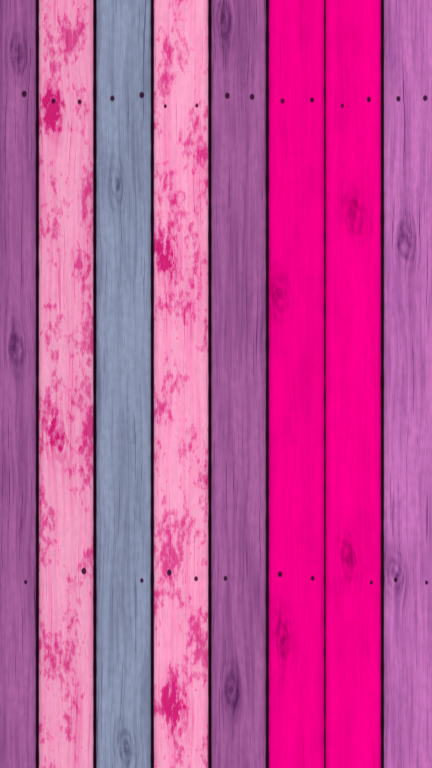
A Shadertoy shader for this texture:

```glsl
// Weathered vertical planks in purple, pink, slate and magenta, with knots, nails and dark seams.

const float PITCH = 0.1331;       // plank width, in canvas widths
const float FIRST_SEAM = 0.0865;
const int PLANKS = 8;

struct Wood { vec3 base; vec3 stain; float grain; float mottle; float knot; };

const Wood PURPLE  = Wood(vec3(0.73, 0.42, 0.68), vec3(0.34, 0.14, 0.35), 0.62, 0.08, 0.42);
const Wood PINK    = Wood(vec3(0.98, 0.65, 0.79), vec3(0.80, 0.13, 0.45), 0.38, 0.65, 0.60);
const Wood SLATE   = Wood(vec3(0.57, 0.61, 0.72), vec3(0.27, 0.28, 0.38), 0.58, 0.05, 0.50);
const Wood MAGENTA = Wood(vec3(1.00, 0.00, 0.56), vec3(0.56, 0.00, 0.32), 0.25, 0.12, 0.42);
const vec3 SEAM = vec3(0.11, 0.02, 0.09);
const vec3 NAIL = vec3(0.17, 0.05, 0.15);

// Per plank: paint, brightness and the heights of its two knots
const int PAINT[PLANKS] = int[](0, 1, 2, 1, 0, 3, 3, 0);
const float TONE[PLANKS] = float[](0.91, 0.98, 1.0, 1.02, 0.92, 0.99, 1.0, 1.10);
const vec2 KNOTS[PLANKS] = vec2[](vec2(0.97, 1.65), vec2(0.76, 1.52), vec2(0.05, 1.35),
    vec2(0.13, 1.18), vec2(0.18, 1.73), vec2(0.30, 1.10), vec2(0.48, 1.28), vec2(0.45, 1.22));

Wood woodOf(int paint) {
    if (paint == 0) return PURPLE;
    if (paint == 1) return PINK;
    if (paint == 2) return SLATE;
    return MAGENTA;
}

vec2 hash2(vec2 p) {
    vec3 q = fract(p.xyx * vec3(0.1031, 0.1030, 0.0973));
    q += dot(q, q.yzx + 33.33);
    return fract((q.xx + q.yz) * q.zy);
}

float corner(vec2 cell, vec2 offset) {
    float a = 6.2832 * hash2(cell).x;
    return dot(vec2(cos(a), sin(a)), offset);
}

float gradientNoise(vec2 p) {
    vec2 i = floor(p), f = p - i;
    vec2 u = f * f * f * (f * (f * 6.0 - 15.0) + 10.0), e = vec2(0, 1);
    return 1.4 * mix(mix(corner(i, f), corner(i + e.yx, f - e.yx), u.x),
                     mix(corner(i + e.xy, f - e.xy), corner(i + e.yy, f - e.yy), u.x), u.y);
}

float fbm(vec2 p) {
    float sum = 0.0, amp = 0.6;
    for (int i = 0; i < 3; i++) {
        sum += amp * gradientNoise(p);
        p = p * 2.03 + 17.3;
        amp *= 0.5;
    }
    return sum;
}

// Returns knot strength (x), sideways push on the grain (y) and ring pattern (z)
vec3 knotField(vec2 local, vec2 centre, float rough) {
    vec2 d = (local - centre) / vec2(0.024, 0.058);
    d.x += 0.5 * rough + 0.25 * d.y;
    float w = exp(-dot(d, d));
    return vec3(w, -0.018 * d.x * w, w * sin(12.0 * length(d) + 4.0 * rough));
}

vec3 paintPlank(Wood wood, vec2 local, int id) {
    vec2 seed = vec2(float(id) * 3.71 + 5.0, float(id) * 1.37 + 9.0);
    vec2 q = local + seed;
    float blotch = fbm(q * vec2(15.0, 7.0));
    float mottle = fbm(q * vec2(85.0, 42.0));

    vec3 knot = vec3(0);
    for (int k = 0; k < 2; k++) {
        float x = PITCH * mix(0.2, 0.8, hash2(vec2(id + 3, k * 7 + 2)).x);
        knot += knotField(local, vec2(x, KNOTS[id][k]), blotch);
    }

    // Long fibres that bend around the knots
    vec2 g = q + vec2(knot.y + 0.006 * gradientNoise(q * vec2(9.0, 5.0)), 0.0);
    float fibre = fbm(g * vec2(120.0, 5.0));
    float streak = fbm(g * vec2(32.0, 2.0));
    float crack = smoothstep(0.28, 0.55, fbm(g * vec2(130.0, 3.0) + 41.0));

    float stain = wood.grain * (0.22 + 0.7 * fibre + 0.5 * streak + 0.5 * crack)
                + wood.mottle * smoothstep(-0.05, 0.65, blotch + 0.7 * mottle + 0.5 * knot.x)
                + wood.knot * (knot.x * (0.7 + fibre + mottle) + 0.25 * knot.z);
    vec3 col = mix(wood.base, wood.stain, clamp(stain, 0.0, 1.0));
    return col * TONE[id] * (1.0 + 0.15 * wood.grain * (fibre + mottle));
}

// Two rows of paired nail heads, some missing
float nails(vec2 local, int id, float px) {
    float cover = 0.0;
    for (int i = 0; i < 4; i++) {
        vec2 h = hash2(vec2(id * 5 + 1, i * 3 + 4));
        vec2 c = vec2(PITCH * (i % 2 == 0 ? 0.25 : 0.76), 0.442 + 1.104 * float(i / 2));
        vec2 d = (local - c - (h - 0.5) * vec2(0.016, 0.03)) * vec2(1.0, 0.75);
        float radius = mix(0.003, 0.0055, h.y);
        cover = max(cover, step(0.2, h.x) * (1.0 - smoothstep(-px, px, length(d) - radius)));
    }
    return cover;
}

void mainImage(out vec4 fragColor, in vec2 fragCoord) {
    vec2 p = fragCoord / iResolution.x;
    float px = 1.0 / iResolution.x;
    float s = (p.x - FIRST_SEAM) / PITCH + 1.0;
    int id = clamp(int(floor(s)), 0, PLANKS - 1);
    vec2 local = vec2((s - float(id)) * PITCH, p.y);

    vec3 col = paintPlank(woodOf(PAINT[id]), local, id);
    col = mix(col, NAIL, 0.85 * nails(local, id, px));

    // Seams: a tight joint between the two magenta planks, wider gaps elsewhere
    float seam = floor(s + 0.5);
    float gap = seam == 6.0 ? 0.0012 : 0.0031;
    float d = abs(s - seam) * PITCH - gap - 0.0007 * gradientNoise(vec2(seam * 9.0, p.y * 24.0));
    col *= 1.0 - 0.28 * exp(-max(d, 0.0) / 0.004);
    col = mix(SEAM, col, smoothstep(-px, px, d));
    fragColor = vec4(clamp(col, 0.0, 1.0), 1.0);
}
```
